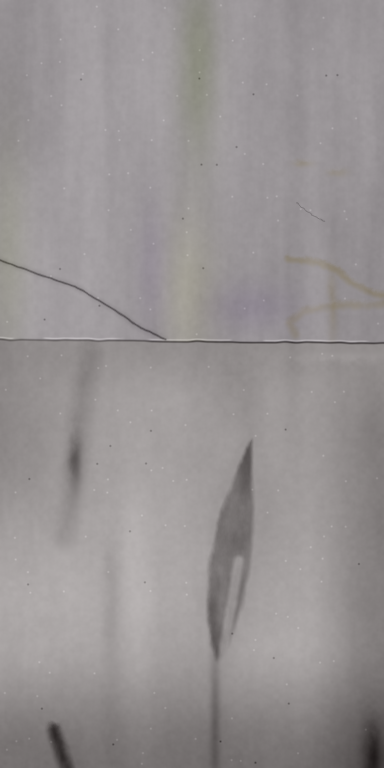
A Shadertoy shader for this texture:

```glsl
float hash(vec2 p) {
    vec3 q = fract(vec3(p.xyx) * 0.1031);
    q += dot(q, q.yzx + 33.33);
    return fract((q.x + q.y) * q.z);
}

float noise(vec2 p) {
    vec2 i = floor(p), f = fract(p);
    f = f * f * (3.0 - 2.0 * f);
    return mix(mix(hash(i), hash(i + vec2(1, 0)), f.x),
               mix(hash(i + vec2(0, 1)), hash(i + vec2(1, 1)), f.x), f.y);
}

float fbm(vec2 p) {
    float sum = 0.0, gain = 0.5;
    for (int i = 0; i < 5; i++) {
        sum += gain * noise(p);
        p = mat2(1.6, 1.2, -1.2, 1.6) * p + 17.3;
        gain *= 0.5;
    }
    return sum;
}

// Soft elliptical spot
float blob(vec2 p, vec2 centre, vec2 radius) {
    vec2 d = (p - centre) / radius;
    return exp(-dot(d, d));
}

float segment(vec2 p, vec2 a, vec2 b) {
    vec2 pa = p - a, ba = b - a;
    return length(pa - ba * clamp(dot(pa, ba) / dot(ba, ba), 0.0, 1.0));
}

float polyline(vec2 p, vec2 pts[6]) {
    float d = 9.0;
    for (int i = 0; i < 5; i++) d = min(d, segment(p, pts[i], pts[i + 1]));
    return d;
}

float line(float d, float width, float aa) {
    return 1.0 - smoothstep(width - aa, width + aa, d);
}

// Sparse round specks, one candidate per cell
float specks(vec2 p, float cells, float density, float radius, float aa) {
    vec2 id = floor(p * cells);
    vec2 centre = (id + 0.3 + 0.4 * vec2(hash(id + 5.0), hash(id + 9.0))) / cells;
    return step(1.0 - density, hash(id)) * line(length(p - centre), radius, aa);
}

float slabTone(vec2 p, float upper) {
    float top = 0.595 + 0.035 * blob(p, vec2(0.3, 1.65), vec2(0.25, 0.5))
              - 0.045 * blob(p, vec2(1.0, 1.2), vec2(0.3, 0.25))
              - 0.03 * blob(p, vec2(0.0, 2.0), vec2(0.2, 0.4));
    float low = mix(0.43, 0.605, smoothstep(0.0, 0.34, p.y));
    low += 0.08 * blob(p, vec2(0.06, 0.47), vec2(0.32, 0.2));
    low += 0.045 * blob(p, vec2(0.4, 0.6), vec2(0.2, 0.4));
    low += 0.05 * blob(p, vec2(0.75, 0.33), vec2(0.17, 0.2));
    low -= 0.12 * smoothstep(0.78, 1.0, p.x) * smoothstep(1.12, 0.85, p.y);
    low -= 0.05 * smoothstep(0.95, 1.11, p.y);
    low -= 0.07 * blob(p, vec2(0.0, 0.85), vec2(0.2, 0.25));
    return mix(low, top, upper);
}

// Leaf-shaped dark inclusion with a pale split and a thin stem
float darkVein(vec2 p, float rough) {
    float t = clamp((0.865 - p.y) / 0.6, 0.0, 1.0);
    float centre = 0.655 - 0.125 * t + 0.04 * t * t;
    float halfWidth = 0.053 * pow(max(sin(3.1416 * pow(t, 1.2)), 0.0), 0.8);
    float side = p.x - centre + 0.018 * (rough - 0.5);
    float body = smoothstep(0.008, -0.01, abs(side) - halfWidth) * smoothstep(0.0, 0.03, t) * smoothstep(1.0, 0.95, t);
    float shade = 0.15 + 0.17 * (rough - 0.5) + 0.1 * blob(p, vec2(0.65, 0.82), vec2(0.03, 0.07));
    shade += 0.06 * blob(p, vec2(0.555, 0.4), vec2(0.025, 0.13));
    float split = segment(p, vec2(0.622, 0.54), vec2(0.577, 0.27));
    shade -= 0.13 * smoothstep(0.02, 0.005, split);
    float stem = blob(p, vec2(0.56, 0.15), vec2(0.013, 0.24));
    float halo = blob(p, vec2(centre, 0.56), vec2(halfWidth + 0.025, 0.34));
    return body * shade + 0.11 * stem + 0.045 * halo;
}

void mainImage(out vec4 fragColor, in vec2 fragCoord) {
    vec2 p = fragCoord / iResolution.xy * vec2(1, 2);
    float aa = 1.2 / iResolution.x;
    float rough = fbm(p * vec2(28, 15));
    float cloud = fbm(p * vec2(6, 4) + 3.0);
    float grain = fbm(p * 75.0);
    float streaks = fbm(p * vec2(17, 1.8) + 8.0);
    vec2 warped = p + 0.012 * (vec2(rough, grain) - 0.5);
    float seamY = 1.115 - 0.009 * p.x + 0.003 * (noise(p * vec2(35, 1)) - 0.5);
    float upper = smoothstep(-aa, aa, p.y - seamY);

    // Polished stone and mineral clouds
    float tone = slabTone(p, upper) + 0.07 * (cloud - 0.48);
    tone += mix(0.045, 0.09, upper) * (streaks - 0.48) + 0.035 * (grain - 0.48);
    vec3 col = tone + mix(vec3(0.012, -0.006, -0.008), vec3(0.009, -0.009, 0.001), upper);

    // Olive bands and lilac margins
    float band = blob(warped, vec2(0.515, 1.83), vec2(0.05, 0.24));
    float paleBand = blob(warped, vec2(0.49, 1.24), vec2(0.07, 0.2));
    float edgeBand = blob(warped, vec2(0.02, 1.35), vec2(0.05, 0.3));
    col += upper * (band * vec3(-0.065, -0.045, -0.105) + paleBand * vec3(0.025, 0.03, -0.02));
    col += upper * edgeBand * vec3(-0.005, 0.005, -0.035);
    float lilac = blob(p, vec2(0.4, 1.3), vec2(0.04, 0.16)) + blob(p, vec2(0.65, 1.2), vec2(0.12, 0.06));
    col += upper * lilac * vec3(-0.03, -0.04, -0.01);

    // Rust threads
    float rustA = polyline(warped, vec2[6](vec2(0.75, 1.325), vec2(0.83, 1.315), vec2(0.88, 1.295),
        vec2(0.91, 1.265), vec2(0.96, 1.24), vec2(1.02, 1.225)));
    float rustB = polyline(warped, vec2[6](vec2(0.77, 1.13), vec2(0.755, 1.16), vec2(0.79, 1.19),
        vec2(0.87, 1.205), vec2(0.95, 1.205), vec2(1.02, 1.21)));
    float rust = smoothstep(0.016, 0.0, rustA) + 0.65 * smoothstep(0.018, 0.0, rustB);
    rust += 0.7 * blob(warped, vec2(0.865, 1.2), vec2(0.012, 0.09));
    rust += 0.6 * blob(warped, vec2(0.79, 1.575), vec2(0.025, 0.009));
    rust += 0.6 * blob(warped, vec2(0.88, 1.55), vec2(0.025, 0.01));
    col += upper * rust * (0.5 + rough) * vec3(-0.025, -0.04, -0.1);

    // Dark inclusions and smudges
    float smudge = 0.17 * blob(warped, vec2(0.197, 0.8), vec2(0.014, 0.07));
    smudge += 0.07 * smoothstep(0.05, 0.0, segment(warped, vec2(0.235, 1.08), vec2(0.17, 0.6)));
    smudge += 0.06 * blob(warped, vec2(0.29, 0.45), vec2(0.025, 0.2));
    smudge += 0.05 * blob(warped, vec2(0.63, 0.97), vec2(0.06, 0.1));
    smudge += 0.26 * smoothstep(0.028, 0.0, segment(warped, vec2(0.142, 0.1), vec2(0.178, -0.02)));
    smudge += 0.2 * blob(warped, vec2(0.97, 0.03), vec2(0.022, 0.08));
    col -= (1.0 - upper) * (smudge * (0.65 + 0.7 * rough) + darkVein(p, rough));

    // Hairline cracks
    float crack = polyline(p + 0.006 * (rough - 0.5), vec2[6](vec2(-0.01, 1.327), vec2(0.104, 1.284),
        vec2(0.195, 1.253), vec2(0.29, 1.197), vec2(0.37, 1.145), vec2(0.43, 1.115)));
    col -= upper * (0.25 * line(crack, 0.002, aa) + 0.04 * smoothstep(0.015, 0.0, crack));
    float chip = segment(warped, vec2(0.773, 1.47), vec2(0.845, 1.422));
    col -= 0.16 * line(chip, 0.001, aa);

    // Joint with worn pale lip
    float joint = abs(p.y - seamY);
    col -= line(joint, 0.002, aa) * mix(0.2, 0.32, smoothstep(0.2, 0.6, p.x));
    float lip = line(abs(p.y - seamY - 0.005), 0.0015, aa);
    col += 0.14 * lip * smoothstep(0.5, 0.7, noise(p * vec2(14, 1)));
    col += 0.035 * blob(warped, vec2(0.9, 1.07), vec2(0.13, 0.013));

    // Mineral specks
    col += 0.1 * specks(p, 34.0, 0.07, 0.002, aa);
    col -= 0.2 * specks(p + 4.0, 22.0, 0.035, 0.002, aa);
    fragColor = vec4(clamp(col, 0.0, 1.0), 1.0);
}
```
